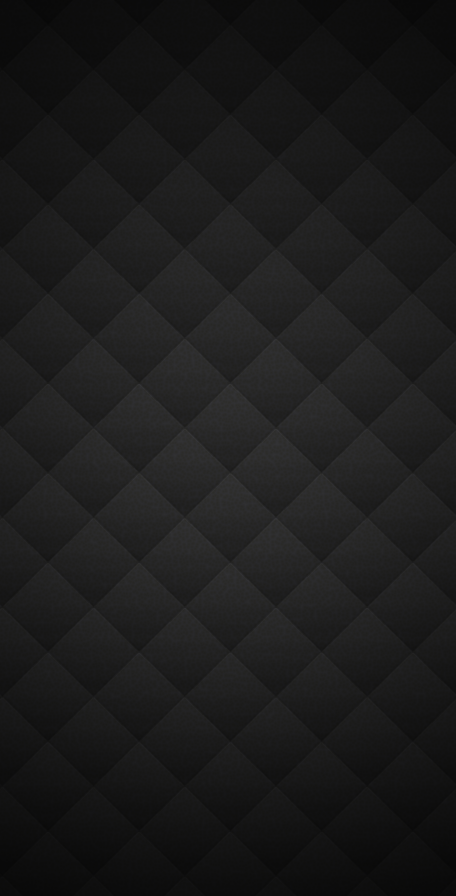
A WebGL 1 fragment shader for this pattern:

```glsl
precision highp float;
// Dark quilted wall: a lattice of diamonds, each shaded from a lighter top to a
// darker bottom, with hairline ridges, faint bands and fine cellular grain.
// Diagonal sawtooth coordinates form the cells; a periodic glow lights the middle.

uniform vec2 u_resolution;

const float PI = 3.14159265;
const vec2 CELLS = vec2(5.0, 10.0);          // diamonds across and down
const vec2 LATTICE_SHIFT = vec2(0.026, 0.22); // crossing position, in cells
const vec2 GRAIN_CELLS = vec2(130.0, 256.0);

const float EDGE_LIGHT = 0.062;   // brightness at the top and bottom
const float GLOW_LIGHT = 0.128;   // brightness added at mid height
const float GLOW_POWER = 1.15;
const float SIDE_SHADE = 0.72;    // brightness factor at left and right
const float DIAMOND_FOOT = 0.66;  // bottom of a diamond relative to its top
const float RIDGE_HALF_WIDTH = 0.007;
const float RIDGE_GAIN = 0.22;
const float GROOVE_WIDTH = 0.03;
const float GROOVE_GAIN = 0.08;
const float BAND_GAIN = 0.02;
const float GRAIN_GAIN = 0.16;
const vec3 WARM = vec3(1.01, 1.005, 0.975);
const vec3 COOL = vec3(0.99, 0.99, 1.025);

vec2 hash2(vec2 p) {
  vec3 q = fract(p.xyx * vec3(0.1031, 0.1030, 0.0973));
  q += dot(q, q.yzx + 33.33);
  return fract((q.xx + q.yz) * q.zy);
}

// Distance to the nearest scattered point; wraps over the unit square.
float cellularNoise(vec2 uv) {
  vec2 p = uv * GRAIN_CELLS;
  vec2 cell = floor(p);
  float nearest = 2.0;
  for (int j = -1; j <= 1; j++) {
    for (int i = -1; i <= 1; i++) {
      vec2 neighbor = cell + vec2(float(i), float(j));
      vec2 point = neighbor + hash2(mod(neighbor, GRAIN_CELLS));
      nearest = min(nearest, distance(p, point));
    }
  }
  return nearest;
}

// Rising ramp per unit, with its drop softened over the given width.
vec2 softSaw(vec2 x, float width) {
  vec2 f = fract(x);
  return min(f, (1.0 - f) / width);
}

float glow(vec2 uv) {
  vec2 arch = pow(max(sin(PI * uv), 0.0), vec2(GLOW_POWER));
  return (EDGE_LIGHT + GLOW_LIGHT * arch.y) * mix(SIDE_SHADE, 1.0, arch.x);
}

void main() {
  vec2 uv = gl_FragCoord.xy / u_resolution;
  vec2 p = uv * CELLS - LATTICE_SHIFT;
  float pixel = max(CELLS.x / u_resolution.x, CELLS.y / u_resolution.y);

  // Diamond cells and their vertical shading
  vec2 diagonal = vec2(p.y + p.x, p.y - p.x);
  vec2 saw = softSaw(diagonal, min(1.4 * pixel, 0.5));
  float height = 0.5 * (saw.x + saw.y);
  float shade = mix(DIAMOND_FOOT, 1.0, smoothstep(-0.1, 0.95, height));

  // Light ridges with a soft shadow on the lower edges of each diamond
  vec2 inside = fract(diagonal);
  vec2 toEdge = min(inside, 1.0 - inside) * 0.7071;
  float edge = min(toEdge.x, toEdge.y);
  float ridge = 1.0 - smoothstep(RIDGE_HALF_WIDTH - 0.8 * pixel,
                                 RIDGE_HALF_WIDTH + 0.8 * pixel, edge);
  float groove = 1.0 - smoothstep(0.0, GROOVE_WIDTH + pixel,
                                  min(inside.x, inside.y) * 0.7071);
  shade += RIDGE_GAIN * ridge - GROOVE_GAIN * groove;

  // Faint horizontal bands, strongest low in the diamond
  float bands = sin(2.0 * PI * 5.0 * p.y) + 0.5 * sin(2.0 * PI * 3.0 * p.y + 1.0);
  shade += BAND_GAIN * bands * (1.0 - height);

  // Grain and a slight warm to cool drift
  float grain = cellularNoise(uv) - 0.45;
  shade *= 1.0 + GRAIN_GAIN * grain;
  vec3 tint = mix(WARM, COOL, smoothstep(-0.2, 0.2, grain));

  gl_FragColor = vec4(glow(uv) * shade * tint, 1.0);
}
```
